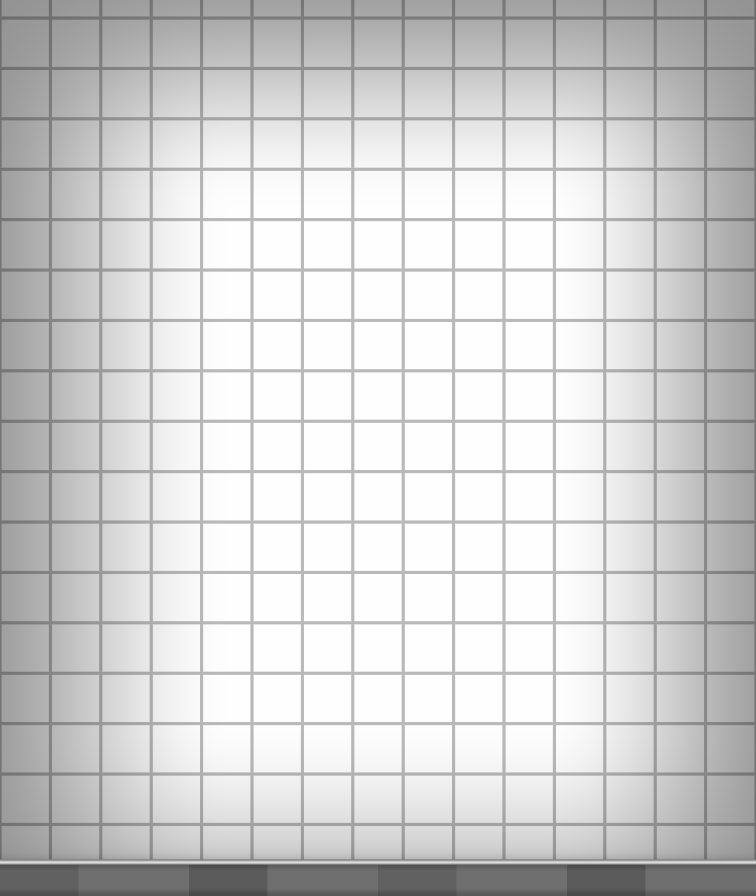
A WebGL 1 fragment shader for this pattern:

```glsl
precision highp float;
// A white tiled wall lit from the front, with grey falloff toward its borders
// and a dark plinth with a bright rail along its foot.
// Grout is a repeated distance, the falloff is a product of smooth ramps.

uniform vec2 u_resolution;

// Lengths are fractions of the canvas width.
const float TILE = 1.0 / 15.0;
const float GROUT_OFFSET = 0.028;
const float GROUT_HALF_WIDTH = 0.0021;
const float GROUT_TONE = 0.73;
const float WALL_TONE = 0.995;

const float SHADE_DEPTH = 0.43;
const vec2 SHADE_LEFT = vec2(-0.09, 0.31);
const vec2 SHADE_RIGHT = vec2(-0.09, 0.28);
const vec2 SHADE_TOP = vec2(-0.09, 0.28);
const vec2 SHADE_BOTTOM = vec2(-0.16, 0.24);

const float PLINTH_TOP = 0.0415;
const float RAIL_TOP = 0.0485;
const float RAIL_SHINE = 0.0445;
const float BLOCK_PERIOD = 0.25;
const float BLOCK_DARK_SHARE = 0.415;
const float BLOCK_DARK = 0.38;
const float BLOCK_LIGHT = 0.435;

// Antialiased coverage of the region where d is negative.
float inside(float d, float pixel) {
  return 1.0 - smoothstep(-0.5 * pixel, 0.5 * pixel, d);
}

float ramp(vec2 range, float d) {
  return smoothstep(range.x, range.y, d);
}

// Distance to the nearest multiple of the period.
float repeatDistance(float x, float period) {
  return abs(fract(x / period + 0.5) - 0.5) * period;
}

float wallLight(vec2 p, float height) {
  float light = ramp(SHADE_LEFT, p.x) * ramp(SHADE_RIGHT, 1.0 - p.x)
              * ramp(SHADE_BOTTOM, p.y) * ramp(SHADE_TOP, height - p.y);
  return 1.0 - SHADE_DEPTH * (1.0 - light);
}

float wall(vec2 p, float height, float pixel) {
  float d = min(repeatDistance(p.x, TILE),
                repeatDistance(p.y - GROUT_OFFSET, TILE));
  float grout = inside(d - GROUT_HALF_WIDTH, 1.2 * pixel);
  float contact = 1.0 - 0.12 * exp(-max(p.y - RAIL_TOP, 0.0) / 0.006);
  return WALL_TONE * wallLight(p, height) * contact * mix(1.0, GROUT_TONE, grout);
}

float plinth(vec2 p, float pixel) {
  // Dark and light blocks alternate; every second dark one is deeper.
  float halfDark = 0.5 * BLOCK_DARK_SHARE * BLOCK_PERIOD;
  float d = repeatDistance(p.x - halfDark, BLOCK_PERIOD) - halfDark;
  float deeper = mod(floor(p.x / BLOCK_PERIOD), 2.0);
  float tone = mix(BLOCK_LIGHT, BLOCK_DARK - 0.025 * deeper, inside(d, pixel));

  // Shade under the rail and along the ground.
  float underRail = 0.18 * (1.0 - smoothstep(0.0, 0.009, PLINTH_TOP - p.y));
  float ground = 0.2 * (1.0 - smoothstep(0.0, 0.012, p.y));
  return tone * (1.0 - underRail - ground);
}

float rail(float y) {
  float shine = 1.0 - smoothstep(0.0, 0.0036, abs(y - RAIL_SHINE));
  return mix(0.52, 0.86, shine);
}

void main() {
  float pixel = 1.0 / u_resolution.x;
  vec2 p = gl_FragCoord.xy * pixel;
  float height = u_resolution.y * pixel;

  float tone = wall(p, height, pixel);
  tone = mix(tone, rail(p.y), inside(p.y - RAIL_TOP, pixel));
  tone = mix(tone, plinth(p, pixel), inside(p.y - PLINTH_TOP, pixel));

  gl_FragColor = vec4(vec3(tone), 1.0);
}
```
